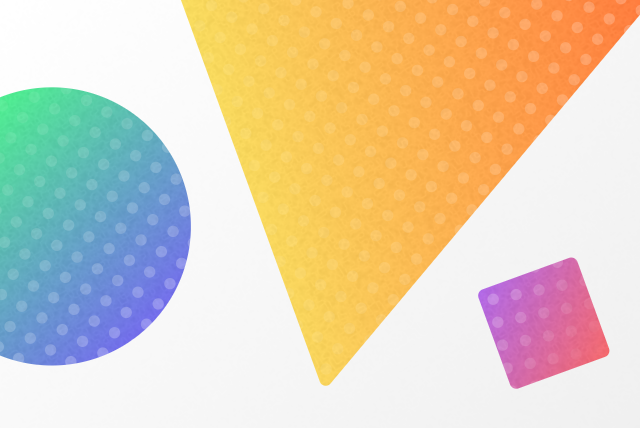
This background is drawn by a Shadertoy shader. Its source:

```glsl
const vec3 PAPER_LIGHT = vec3(1.0);
const vec3 PAPER_SHADE = vec3(0.94);
const vec3 GREEN  = vec3(0.31, 0.92, 0.57);
const vec3 BLUE   = vec3(0.45, 0.43, 0.92);
const vec3 YELLOW = vec3(0.97, 0.87, 0.37);
const vec3 ORANGE = vec3(1.00, 0.48, 0.24);
const vec3 PURPLE = vec3(0.69, 0.41, 0.91);
const vec3 RED    = vec3(0.96, 0.41, 0.42);

// Lengths are in canvas heights, angles in degrees.
const vec2  DISC_CENTER = vec2(0.121, 0.471);
const float DISC_RADIUS = 0.325;
const vec2  TIP_CENTER = vec2(0.761, 0.1133);
const float TIP_RADIUS = 0.0146;
const float TIP_TILT = -10.0;
const vec2  SQUARE_CENTER = vec2(1.2705, 0.245);
const float SQUARE_HALF = 0.123;
const float SQUARE_CORNER = 0.0156;
const float SQUARE_TILT = 20.0;

const float DOT_PITCH = 0.0547;
const float DOT_RADIUS = 0.0132;
const float GRAIN_SCALE = 110.0;
const float GRAIN_STRENGTH = 0.045;
const float PAPER_GRAIN = 0.006;

// Coordinates of v in a frame turned counterclockwise.
vec2 toFrame(vec2 v, float degrees) {
    float a = radians(degrees);
    vec2 axis = vec2(cos(a), sin(a));
    return vec2(dot(v, axis), dot(v, vec2(-axis.y, axis.x)));
}

float hash(vec2 p) {
    return fract(sin(dot(p, vec2(127.1, 311.7))) * 43758.5453);
}

float valueNoise(vec2 p) {
    vec2 cell = floor(p), f = fract(p);
    f = f * f * (3.0 - 2.0 * f);
    float low = mix(hash(cell), hash(cell + vec2(1, 0)), f.x);
    float high = mix(hash(cell + vec2(0, 1)), hash(cell + vec2(1, 1)), f.x);
    return mix(low, high, f.y);
}

// Fine curled grain, centred on zero.
float grain(vec2 p) {
    vec2 q = toFrame(p, 33.0) * GRAIN_SCALE;
    float ridges = abs(2.0 * valueNoise(q) - 1.0);
    return 0.65 * (0.4 - ridges) + 0.35 * (valueNoise(q * 2.1 + 7.0) - 0.5);
}

float coverage(float d) {
    return clamp(0.5 - d * iResolution.y, 0.0, 1.0);
}

float wedgeDistance(vec2 p) {
    vec2 q = toFrame(p - TIP_CENTER, TIP_TILT);
    q.x = abs(q.x);
    vec2 side = vec2(0.5, 0.866);
    float d = length(q - side * max(dot(q, side), 0.0));
    return d * sign(q.x * side.y - q.y * side.x) - TIP_RADIUS;
}

float squareDistance(vec2 p) {
    vec2 q = abs(toFrame(p - SQUARE_CENTER, SQUARE_TILT)) - SQUARE_HALF + SQUARE_CORNER;
    return length(max(q, 0.0)) + min(max(q.x, q.y), 0.0) - SQUARE_CORNER;
}

// Square lattice of dots through an anchor point.
float dots(vec2 p, vec2 anchor, float tilt) {
    vec2 q = toFrame(p - anchor, tilt) / DOT_PITCH;
    return coverage(length(fract(q + 0.5) - 0.5) * DOT_PITCH - DOT_RADIUS);
}

// Gradient with dots whose opacity runs from dotAlpha.x to dotAlpha.y.
vec3 paint(vec3 from, vec3 to, float t, float dotMask, vec2 dotAlpha) {
    t = clamp(t, 0.0, 1.0);
    return mix(mix(from, to, t), vec3(1.0), dotMask * mix(dotAlpha.x, dotAlpha.y, t));
}

void mainImage(out vec4 fragColor, in vec2 fragCoord) {
    vec2 p = fragCoord / iResolution.y;
    float texture0 = grain(p);

    // Paper
    float aspect = iResolution.x / iResolution.y;
    vec3 color = mix(PAPER_LIGHT, PAPER_SHADE, (p.x + 1.0 - p.y) / (aspect + 1.0));
    color += PAPER_GRAIN * texture0;

    // Disc
    float t = (toFrame(p - DISC_CENTER, -45.0).x + 0.28) / 0.60;
    vec3 fill = paint(GREEN, BLUE, t, dots(p, vec2(0.377, 0.412), -30.0), vec2(0.06, 0.24));
    fill += GRAIN_STRENGTH * texture0;
    color = mix(color, fill, coverage(length(p - DISC_CENTER) - DISC_RADIUS));

    // Triangle
    t = (toFrame(p, 15.0).x - 0.645) / 1.075;
    fill = paint(YELLOW, ORANGE, t, dots(p, vec2(0.8385, 0.5988), -30.0), vec2(0.06, 0.22));
    fill += GRAIN_STRENGTH * texture0;
    color = mix(color, fill, coverage(wedgeDistance(p)));

    // Square
    t = toFrame(p - SQUARE_CENTER, SQUARE_TILT - 45.0).x / 0.34 + 0.5;
    fill = paint(PURPLE, RED, t, dots(p, vec2(1.1523, 0.3008), 11.5), vec2(0.24, 0.0));
    fill += GRAIN_STRENGTH * texture0;
    color = mix(color, fill, coverage(squareDistance(p)));

    fragColor = vec4(clamp(color, 0.0, 1.0), 1.0);
}
```
